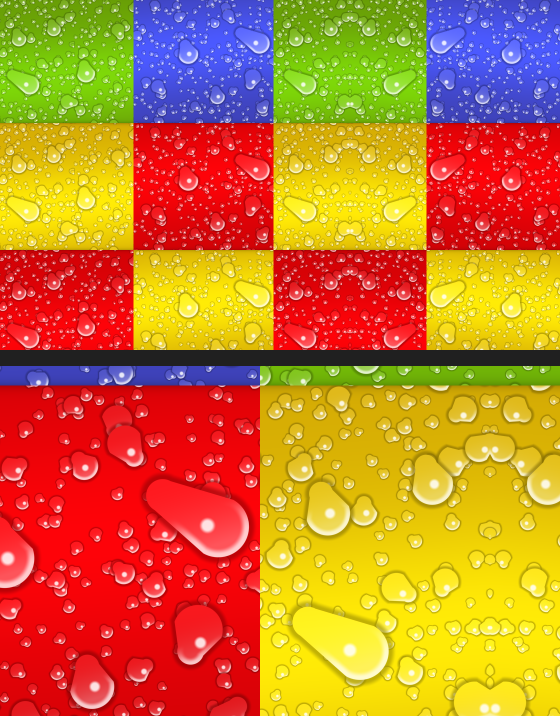
Top: the whole. Bottom: its middle third, enlarged.
This pattern is drawn by a Shadertoy shader. Its source:

```glsl
// Water drops on a checker of glossy coloured tiles, four across and three down.
// The right half mirrors the left; every row repeats the same two drop layouts.
// Drops are tapered capsules: two hashed grids of beads under a few large ones.

// Length unit: one tile height. Tile space has y pointing down.
const float VIEW_HEIGHT = 2.759;

vec2 hash2(vec2 p) {
    return fract(sin(vec2(dot(p, vec2(127.1, 311.7)), dot(p, vec2(269.5, 183.3)))) * 43758.5);
}

vec3 tileColor(float row, bool leftKind) {
    vec3 yellow = vec3(0.96, 0.84, 0.02), red = vec3(0.95, 0.01, 0.03);
    if (row < 0.5) return leftKind ? vec3(0.47, 0.77, 0.03) : vec3(0.28, 0.32, 0.9);
    return (row < 1.5) == leftKind ? yellow : red;
}

// Paints one drop: dark rim, lens body lit from below, and a white glint.
void paintDrop(inout vec3 col, vec2 q, vec2 axis, float r, vec3 base, float aa) {
    float t = clamp(dot(q, axis) / dot(axis, axis), -1.0, 1.0);
    float d = length(q - axis * t) - r * (1.0 - 0.3 * t);
    if (d > r) return;
    vec3 pale = mix(base, vec3(0.95, 0.97, 1.0), 0.6);
    col = mix(col, base * 0.62, 0.65 * (1.0 - smoothstep(0.08 * r, 0.35 * r + aa, d)));

    float low = clamp(0.5 + 0.5 * dot(q, vec2(0.3, 0.95)) / (r + 0.5 * length(axis)), 0.0, 1.0);
    vec3 body = mix(base * 1.04, pale, 0.15 + 0.4 * low * low);
    float crescent = smoothstep(-0.4 * r, -0.12 * r, d) * smoothstep(0.5, 0.95, low);
    body = mix(body, vec3(1.0), 0.7 * crescent);
    float spot = length(q - vec2(0.25, 0.35) * r + 0.4 * axis);
    body = mix(body, vec3(1.0), 0.85 * (1.0 - smoothstep(0.18 * r, 0.36 * r + aa, spot)));
    col = mix(col, body, 1.0 - smoothstep(-aa, aa, d));
}

// One layer of beads, jittered inside square cells.
void paintBeads(inout vec3 col, vec2 p, float size, vec2 radii, float density,
                float seed, vec3 base, float aa) {
    vec2 home = floor(p / size);
    for (int j = -1; j <= 1; j++)
    for (int i = -1; i <= 1; i++) {
        vec2 cell = home + vec2(i, j);
        vec2 jitter = hash2(cell + seed);
        vec2 pick = hash2(cell + seed + 37.0);
        if (pick.x > density) continue;
        float r = mix(radii.x, radii.y, pick.y);
        float angle = 6.283 * pick.x / density;
        vec2 axis = 0.4 * r * vec2(cos(angle), sin(angle));
        paintDrop(col, p - (cell + 0.1 + 0.8 * jitter) * size, axis, r, base, aa);
    }
}

// Large drops as (x, y, radius, direction of the narrow end).
void paintLargeDrops(inout vec3 col, vec2 p, bool leftKind, vec3 base, float aa) {
    vec4 leftDrops[9] = vec4[9](
        vec4(0.165, 0.66, 0.058, 3.65), vec4(0.67, 0.575, 0.055, -1.8),
        vec4(0.14, 0.31, 0.045, -1.9), vec4(0.415, 0.235, 0.042, -1.9),
        vec4(0.56, 0.155, 0.028, -0.6), vec4(0.94, 0.29, 0.04, 1.2),
        vec4(0.56, 0.835, 0.042, 0.1), vec4(0.78, 0.88, 0.026, -0.7),
        vec4(0.345, 0.54, 0.03, 0.5));
    vec4 rightDrops[9] = vec4[9](
        vec4(0.92, 0.33, 0.062, 3.65), vec4(0.42, 0.42, 0.06, -1.9),
        vec4(0.93, 0.67, 0.05, 1.9), vec4(0.655, 0.765, 0.045, -1.8),
        vec4(0.21, 0.73, 0.04, 0.8), vec4(0.375, 0.155, 0.03, -0.5),
        vec4(0.76, 0.17, 0.036, 1.0), vec4(0.5, 0.875, 0.028, 0.6),
        vec4(1.03, 0.86, 0.036, -0.9));
    for (int i = 0; i < 9; i++) {
        vec4 drop = leftKind ? leftDrops[i] : rightDrops[i];
        float stretch = i == 0 ? 1.35 : 0.6;   // the first drop is the long one
        vec2 axis = stretch * drop.z * vec2(cos(drop.w), sin(drop.w));
        paintDrop(col, p - drop.xy, axis, drop.z, base, aa);
    }
}

vec3 scene(vec2 p, float aa) {
    // Mirror about the centre of the third column, then find the tile.
    float x = VIEW_HEIGHT - abs(p.x - VIEW_HEIGHT);
    float y = VIEW_HEIGHT - p.y + 0.029;
    bool leftKind = x < 1.052 || x > 2.155;
    float start = x < 1.052 ? 0.0 : (x < 2.155 ? 1.052 : 2.184);
    vec2 q = vec2(x - start, fract(y));

    // Soft sheen across the tile, with a faint dark seam between rows.
    float band = (q.y - (leftKind ? 0.65 : 0.42) + 0.08 * (q.x - 0.5)) / 0.33;
    vec3 sheen = mix(vec3(0.87, 0.8, 0.8), vec3(1.05, 1.1, 1.12), exp(-band * band));
    vec3 base = tileColor(floor(y), leftKind) * sheen;
    vec3 col = base * (1.0 - 0.2 * exp(-min(q.y, 1.0 - q.y) / 0.012));

    float seed = leftKind ? 11.0 : 53.0;
    paintBeads(col, q, 0.055, vec2(0.008, 0.016), 0.65, seed, base, aa);
    paintBeads(col, q, 0.135, vec2(0.017, 0.032), 0.5, seed + 5.0, base, aa);
    paintLargeDrops(col, q, leftKind, base, aa);
    return col;
}

void mainImage(out vec4 fragColor, in vec2 fragCoord) {
    float pixel = VIEW_HEIGHT / iResolution.y;
    vec3 sum = vec3(0.0);
    // Four samples per pixel smooth the tile borders as well as the drops.
    for (int i = 0; i < 4; i++) {
        vec2 offset = vec2(i % 2, i / 2) * 0.5 - 0.25;
        sum += scene((fragCoord + offset) * pixel, 0.4 * pixel);
    }
    fragColor = vec4(clamp(sum / 4.0, 0.0, 1.0), 1.0);
}
```
